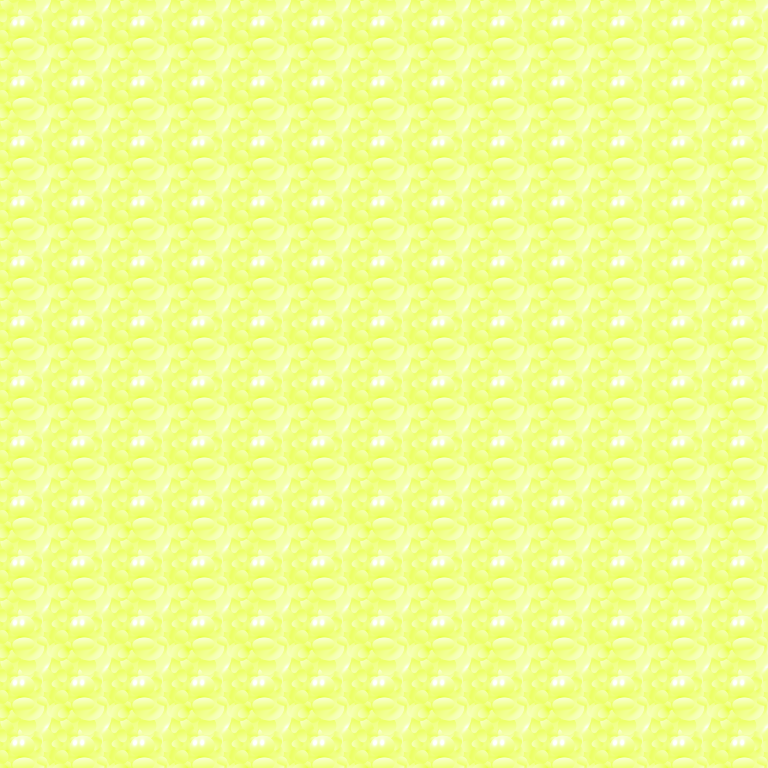
This pattern is drawn by a Shadertoy shader. Its source:

```glsl
// Glossy lime bubbles in a square tile, repeated 12.8 times each way from the top left.
// Overlapping ellipses, each lit at one rim and fading out at the other, build up a
// single tone; highlights are added on top and the tone is mapped to lime and white.

const float REPEATS = 12.8;

vec2 hash2(vec2 p) {
    vec3 q = fract(p.xyx * vec3(0.1031, 0.1030, 0.0973));
    q += dot(q, q.yzx + 33.33);
    return fract((q.xx + q.yz) * q.zy);
}

// Gradient noise that wraps after `period` cells
float gradientNoise(vec2 p, float period) {
    vec2 cell = floor(p), f = fract(p);
    vec2 u = f * f * f * (f * (f * 6.0 - 15.0) + 10.0);
    vec4 corner;
    for (int i = 0; i < 4; i++) {
        vec2 o = vec2(i & 1, i >> 1);
        vec2 gradient = hash2(mod(cell + o, period) + 7.0) * 2.0 - 1.0;
        corner[i] = dot(gradient, f - o);
    }
    return mix(mix(corner.x, corner.y, u.x), mix(corner.z, corner.w, u.x), u.y);
}

// Offset to the nearest copy of a point in the unit tile
vec2 wrapped(vec2 p, vec2 centre) {
    vec2 q = p - centre;
    return q - round(q);
}

// Paints an ellipse lit on the rim facing `angle`; radii run across and along the light
void lobe(inout float tone, vec2 p, vec2 centre, vec2 radii, float angle, float lit, float dim) {
    vec2 light = vec2(cos(angle), sin(angle));
    vec2 q = wrapped(p, centre);
    q = vec2(dot(q, vec2(-light.y, light.x)), -dot(q, light)) / radii;
    float blur = 0.5 * REPEATS / iResolution.y / min(radii.x, radii.y);
    float cover = 1.0 - smoothstep(1.0 - blur, 1.0 + blur, length(q));
    float fall = clamp(0.5 + 0.5 * q.y, 0.0, 1.0);
    tone = mix(tone, mix(lit, dim, fall), cover * (1.0 - smoothstep(0.75, 1.0, fall)));
}

// Soft elliptical glint, turned by `angle`
float glint(vec2 p, vec2 centre, vec2 size, float angle) {
    vec2 q = wrapped(p, centre);
    float c = cos(angle), s = sin(angle);
    q = vec2(c * q.x + s * q.y, c * q.y - s * q.x) / size;
    return exp(-dot(q, q));
}

void mainImage(out vec4 fragColor, in vec2 fragCoord) {
    // Tile space, y pointing down
    vec2 p = vec2(fragCoord.x, iResolution.y - fragCoord.y) / iResolution.y * REPEATS;
    float tone = 0.46 + 0.2 * gradientNoise(p * 6.0, 6.0);

    // Broad shells around the main bubbles
    lobe(tone, p, vec2(0.47, 0.90), vec2(0.38, 0.40), 0.75, 0.66, 0.40);
    lobe(tone, p, vec2(0.72, 0.34), vec2(0.20, 0.24), -2.2, 0.64, 0.37);
    lobe(tone, p, vec2(0.95, 0.82), vec2(0.12, 0.18), 2.6, 0.69, 0.37);

    // Small bubbles scattered over the shells
    for (int i = 0; i < 26; i++) {
        vec2 centre = hash2(vec2(i, 3.0));
        vec2 size = hash2(vec2(i, 11.0));
        vec2 look = hash2(vec2(i, 23.0));
        lobe(tone, p, centre, 0.06 + 0.10 * size, look.x * 6.283, 0.57 + 0.16 * look.y, 0.33);
    }

    // Crescent and shards around the lower bubble
    lobe(tone, p, vec2(0.46, 0.74), vec2(0.26, 0.29), 0.6, 0.70, 0.33);
    lobe(tone, p, vec2(0.03, 0.62), vec2(0.11, 0.12), -1.1, 0.64, 0.33);
    lobe(tone, p, vec2(0.07, 0.88), vec2(0.08, 0.11), 2.7, 0.69, 0.36);
    lobe(tone, p, vec2(0.70, 0.69), vec2(0.09, 0.08), -1.2, 0.70, 0.36);

    // Shaded hollows beside and under the bubbles
    tone -= 0.12 * glint(p, vec2(0.15, 0.83), vec2(0.08, 0.05), 0.5);
    tone -= 0.12 * glint(p, vec2(0.36, 0.62), vec2(0.20, 0.03), 0.0);
    tone -= 0.12 * glint(p, vec2(0.56, 0.85), vec2(0.12, 0.04), -0.7);
    tone -= 0.10 * glint(p, vec2(0.12, 0.46), vec2(0.03, 0.10), 0.0);
    tone -= 0.10 * glint(p, vec2(0.64, 0.50), vec2(0.04, 0.08), 0.5);

    // Nub, round bubble and the flatter one below it
    lobe(tone, p, vec2(0.34, 0.23), vec2(0.035, 0.07), -1.8, 0.78, 0.50);
    lobe(tone, p, vec2(0.37, 0.44), vec2(0.21, 0.18), -1.75, 0.76, 0.33);
    lobe(tone, p, vec2(0.39, 0.74), vec2(0.185, 0.115), -1.65, 0.76, 0.36);

    // Twin highlights and the slanted streak
    tone += 0.42 * glint(p, vec2(0.250, 0.385), vec2(0.036, 0.050), 0.25);
    tone += 0.44 * glint(p, vec2(0.370, 0.380), vec2(0.038, 0.052), 0.1);
    tone += 0.22 * glint(p, vec2(0.76, 0.14), vec2(0.09, 0.03), -0.9);

    // Raise contrast; tone drives blue fully and red slightly
    tone = clamp(0.515 + 1.2 * (tone - 0.495), 0.3, 1.0);
    fragColor = vec4(0.877 + 0.121 * tone, 1.0, tone, 1.0);
}
```
